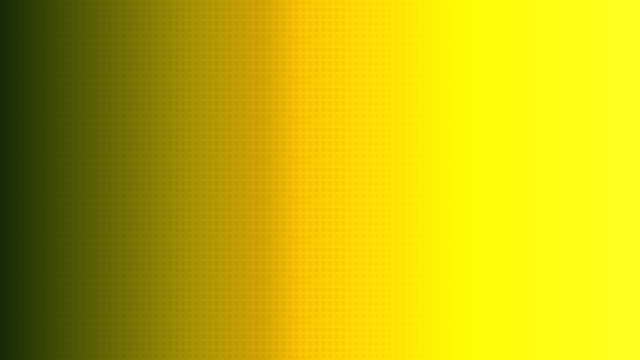
Reproduce this background procedurally as a WebGL 1 fragment shader.

```glsl
precision highp float;
// A horizontal ramp from dark olive through amber to bright yellow,
// built from chained colour blends, under a fine woven grid of soft
// dots and zigzag ridges that fades out towards the bright side.

uniform vec2 u_resolution;

const float ROWS = 54.0;
const float TAU = 6.28319;

// Linear 0..1 position of x between two stops
float ramp(float start, float end, float x) {
  return clamp((x - start) / (end - start), 0.0, 1.0);
}

// Colour stops along the width
vec3 sunsetGradient(float x) {
  vec3 darkOlive = vec3(0.09, 0.16, 0.02);
  vec3 olive = vec3(0.29, 0.33, 0.02);
  vec3 mustard = vec3(0.65, 0.57, 0.02);
  vec3 ochre = vec3(0.82, 0.64, 0.02);
  vec3 amber = vec3(0.98, 0.76, 0.02);
  vec3 gold = vec3(1.0, 0.84, 0.01);
  vec3 yellow = vec3(1.0, 0.99, 0.02);
  vec3 lemon = vec3(1.0, 1.0, 0.13);

  vec3 color = mix(darkOlive, olive, ramp(0.0, 0.11, x));
  color = mix(color, mustard, ramp(0.11, 0.30, x));
  color = mix(color, ochre, ramp(0.30, 0.41, x));
  color = mix(color, amber, ramp(0.41, 0.47, x));
  color = mix(color, gold, ramp(0.47, 0.55, x));
  color = mix(color, yellow, ramp(0.55, 0.73, x));
  return mix(color, lemon, ramp(0.73, 1.0, x));
}

// Soft dark dot in the middle of each cell
float dotMask(vec2 grid, float radius, float blur) {
  float distanceToCentre = length(fract(grid) - 0.5);
  return 1.0 - smoothstep(radius - blur, radius + blur, distanceToCentre);
}

// Zigzag ridges, two per cell, from -1 to 1
float zigzag(vec2 grid) {
  float fold = abs(fract(grid.x) - 0.5);
  return sin(TAU * (2.0 * grid.y + fold));
}

void main() {
  vec2 uv = gl_FragCoord.xy / u_resolution;
  vec2 grid = gl_FragCoord.xy / u_resolution.y * ROWS;
  float pixel = ROWS / u_resolution.y;

  vec3 color = sunsetGradient(uv.x);

  // Weave, weakest on the bright side and where cells near pixel size
  float strength = 1.0 - smoothstep(0.45, 0.80, uv.x);
  strength *= 1.0 - smoothstep(0.3, 0.6, pixel);
  float dots = dotMask(grid, 0.28, max(0.12, pixel));
  float weave = 0.015 * zigzag(grid) + 0.05 * (0.27 - dots);
  color *= 1.0 + strength * weave;

  gl_FragColor = vec4(clamp(color, 0.0, 1.0), 1.0);
}
```
